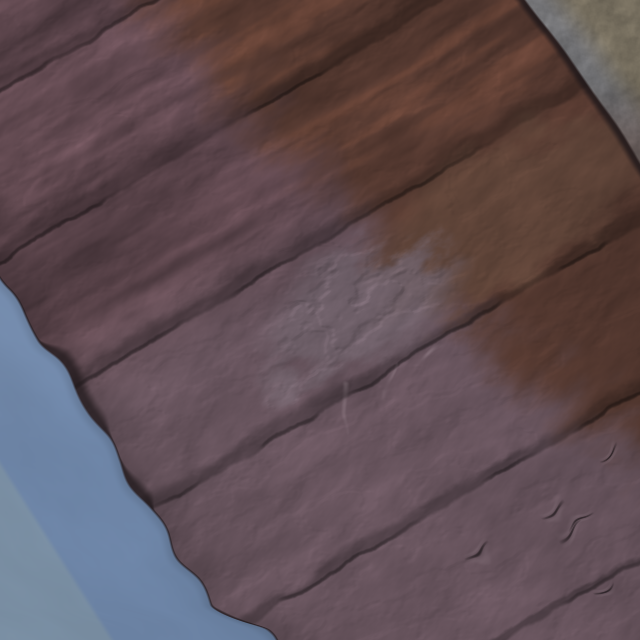
Give the GLSL for this texture, as a WebGL 1 fragment shader.

```glsl
precision highp float;
// Weathered, slanting planks in mauve and brown, with a pale peeling patch.
// Grain is stretched noise in plank space; a pale blue cloth and a stone slab
// cover two corners, each bounded by a wavy line.
#define PLANK_WIDTH 0.228
#define SEAM_OFFSET 0.055
#define GRAIN_CONTRAST 0.62
#define RELIEF 0.17
#define FIBRE 0.15
#define CLOTH_EDGE 0.308
#define STONE_EDGE 1.248
#define SOFTNESS 0.0025

uniform vec2 u_resolution;

const vec2 ALONG = vec2(0.862, 0.508);
const vec2 ACROSS = vec2(-0.508, 0.862);
const vec3 MAUVE = vec3(0.40, 0.325, 0.36);
const vec3 ROSE = vec3(0.365, 0.27, 0.295);
const vec3 BROWN = vec3(0.315, 0.212, 0.18);
const vec3 OCHRE = vec3(0.36, 0.26, 0.215);
const vec3 PALE = vec3(0.435, 0.38, 0.415);
const vec3 SHADOW = vec3(0.13, 0.10, 0.11);

float hash(vec2 p) {
  vec3 q = fract(vec3(p.xyx) * 0.1031);
  q += dot(q, q.yzx + 33.33);
  return fract((q.x + q.y) * q.z);
}

float noise(vec2 p) {
  vec2 i = floor(p), f = fract(p);
  f = f * f * (3.0 - 2.0 * f);
  return mix(mix(hash(i), hash(i + vec2(1, 0)), f.x),
             mix(hash(i + vec2(0, 1)), hash(i + vec2(1, 1)), f.x), f.y);
}

float fbm(vec2 p) {
  float sum = 0.0, amp = 0.5;
  for (int i = 0; i < 5; i++) {
    sum += amp * noise(p);
    p = mat2(0.8, 0.6, -0.6, 0.8) * p * 2.03 + 17.0;
    amp *= 0.5;
  }
  return sum;
}

// Soft spot: 1 at the centre, 0 beyond the radii
float blob(vec2 p, vec2 centre, vec2 radii) {
  return 1.0 - smoothstep(0.6, 1.1, length((p - centre) / radii));
}

// Distance to a segment in x, position along it in y
vec2 segment(vec2 p, vec2 a, vec2 b) {
  vec2 d = b - a;
  float t = clamp(dot(p - a, d) / dot(d, d), 0.0, 1.0);
  return vec2(length(p - a - d * t), t);
}

// Layered paint: smooth swells plus sharp-edged flakes along the grain
float paintHeight(vec2 g) {
  float n = fbm(g * vec2(11.0, 22.0) + 3.0);
  return n + 0.22 * smoothstep(0.46, 0.53, n) + 0.15 * smoothstep(0.58, 0.64, n);
}

vec3 planks(vec2 uv, vec2 g) {
  float cloud = fbm(uv * 5.0 + 8.0) - 0.48;
  float ragged = fbm(g * vec2(16.0, 30.0) + 5.0) - 0.48;
  float upper = smoothstep(0.20, 0.40, g.y);

  // Broad colour zones with torn borders
  float warm = smoothstep(0.81, 0.97, dot(uv, vec2(0.7, 0.72)) + 0.16 * cloud + 0.12 * ragged);
  vec3 col = mix(MAUVE, ROSE, upper * 0.85);
  col = mix(col, BROWN, warm);
  vec2 torn = g + vec2(0.16, 0.10) * ragged;
  col = mix(col, OCHRE, 0.9 * blob(torn, vec2(1.03, 0.17), vec2(0.28, 0.12)));
  float patchy = blob(torn, vec2(0.74, 0.155), vec2(0.19, 0.095));
  col = mix(col, PALE, patchy * 0.85);
  col *= 1.0 + 0.20 * cloud + 0.10 * ragged;

  // Grain: broad bands and narrow strands, strongest on the upper boards
  float wave = g.y + 0.016 * cloud;
  float band = noise(vec2(g.x * 2.4, wave * 24.0)) - 0.5;
  float strand = noise(vec2(g.x * 4.5 + 9.0, wave * 58.0)) - 0.5;
  float hair = noise(vec2(g.x * 16.0, wave * 150.0)) - 0.5;
  float grain = 0.42 * band + 0.34 * strand + 0.16 * hair + 0.4 * ragged * (0.5 + band);
  col *= 1.0 + GRAIN_CONTRAST * grain * mix(0.16, 1.0, upper);
  col += smoothstep(0.02, 0.25, grain) * warm * upper * vec3(0.025, 0.01, 0.0);

  // Raised paint lit from the upper left, and a brushed fibre over it
  float slope = paintHeight(g) - paintHeight(g + vec2(-0.002, 0.005));
  col *= 1.0 - RELIEF * slope * (1.2 + 1.6 * patchy);
  vec2 brush = vec2(dot(uv, vec2(0.6, 0.8)), dot(uv, vec2(-0.8, 0.6)));
  col *= 1.0 + FIBRE * (fbm(brush * vec2(28.0, 75.0)) - 0.48);

  // Seams: a soft uneven band with a broken crack on its lower side
  float jitter = 0.020 * (fbm(g * vec2(17.0, 9.0)) - 0.48);
  float s = (g.y - SEAM_OFFSET + jitter) / PLANK_WIDTH;
  float row = floor(s + 0.5);
  float side = (s - row) * PLANK_WIDTH;
  float width = 0.010 + 0.024 * noise(vec2(g.x * 7.0, row * 5.0 + 2.0)) + 0.012 * upper;
  float edge = smoothstep(-0.006, 0.001, side);
  float shade = edge * (1.0 - smoothstep(width * 0.35, width, side + 0.02 * ragged));
  col *= 1.0 - shade * (0.17 + 0.10 * noise(vec2(g.x * 9.0, row * 3.0)));
  float broken = smoothstep(0.42, 0.68, noise(vec2(g.x * 11.0, row * 7.0)));
  col *= 1.0 - 0.30 * broken * (1.0 - smoothstep(0.0008, 0.0050, abs(side)));

  // Short tapering splits in the lower right boards
  vec2 bent = uv + 0.035 * vec2(-0.5, 0.86) * (noise(uv * 34.0) - 0.5);
  for (int i = 0; i < 6; i++) {
    float k = float(i);
    vec2 at = vec2(0.70 + 0.27 * hash(vec2(k, 4.0)), 0.03 + 0.25 * hash(vec2(k, 9.0)));
    vec2 d = segment(bent, at, at + ALONG * (0.015 + 0.035 * hash(vec2(k, 2.0))));
    float taper = 4.0 * d.y * (1.0 - d.y);
    col *= 1.0 - 0.5 * taper * (1.0 - smoothstep(0.0005, 0.0045, d.x));
    col += 0.04 * taper * (1.0 - smoothstep(0.0, 0.006, abs(d.x - 0.008)));
  }

  // White wisps hanging under the patch
  for (int i = 0; i < 3; i++) {
    float k = float(i);
    vec2 top = vec2(0.538 + 0.073 * k, 0.40 + 0.03 * k);
    vec2 q = uv + vec2(0.03 * (noise(uv * 28.0) - 0.5), 0.0);
    vec2 d = segment(q, top, top - vec2(0.004 + 0.014 * k, 0.075 - 0.022 * k));
    col += 0.15 * (1.0 - 0.7 * d.y) * (1.0 - smoothstep(0.0, 0.006, d.x)) * noise(uv * 60.0);
  }
  return col;
}

vec3 cloth(vec2 uv, float d) {
  float fold = smoothstep(0.143, 0.153, dot(uv, vec2(0.844, 0.536)));
  vec3 col = mix(vec3(0.47, 0.55, 0.63), vec3(0.42, 0.51, 0.64), fold);
  col += 0.035 * smoothstep(0.25, 0.55, uv.y);
  col *= 1.0 + 0.12 * (fbm(vec2(d * 9.0, uv.y * 6.0)) - 0.48);
  return col * mix(0.90, 1.0, smoothstep(0.0, 0.018, -d));
}

vec3 stone(vec2 uv, float d) {
  float pits = fbm(uv * 24.0);
  float lit = fbm(uv * 24.0 + vec2(0.12, -0.12)) - pits;
  vec3 col = mix(vec3(0.44, 0.44, 0.45), vec3(0.45, 0.42, 0.36), smoothstep(0.015, 0.07, d));
  col = mix(col, vec3(0.37, 0.30, 0.28), 0.6 * (1.0 - smoothstep(0.76, 0.88, uv.y)));
  return col * (0.85 + 0.3 * pits + 0.8 * lit);
}

void main() {
  vec2 uv = gl_FragCoord.xy / u_resolution;
  vec2 g = vec2(dot(uv, ALONG), dot(uv, ACROSS));
  vec3 col = planks(uv, g);

  // Cloth with a scalloped hem, widening at the foot
  float t = dot(uv, vec2(-0.538, 0.843));
  float hem = CLOTH_EDGE + 0.005 * sin(t * 48.0) + 0.012 * (noise(vec2(t * 22.0, 3.0)) - 0.5);
  hem += 0.05 * (1.0 - smoothstep(0.015, 0.055, uv.y));
  float d = dot(uv, vec2(0.843, 0.538)) - hem;
  float depth = 0.004 + 0.022 * smoothstep(0.5, 0.9, noise(vec2(t * 13.0, 8.0)));
  col = mix(col, SHADOW, 0.7 * (1.0 - smoothstep(depth * 0.3, depth, d)));
  col *= 1.0 - 0.12 * (1.0 - smoothstep(0.0, 0.07, d));
  col = mix(cloth(uv, d), col, smoothstep(-SOFTNESS, SOFTNESS, d));

  // Stone slab and the dark gap beside it
  float e = dot(uv, vec2(0.821, 0.571)) - STONE_EDGE - 0.012 * (noise(uv * 11.0) - 0.5);
  col = mix(col, SHADOW * 0.9, 0.8 * smoothstep(-0.016, -0.004, e));
  col = mix(col, stone(uv, e), smoothstep(-SOFTNESS, SOFTNESS, e));

  gl_FragColor = vec4(col, 1.0);
}
```
